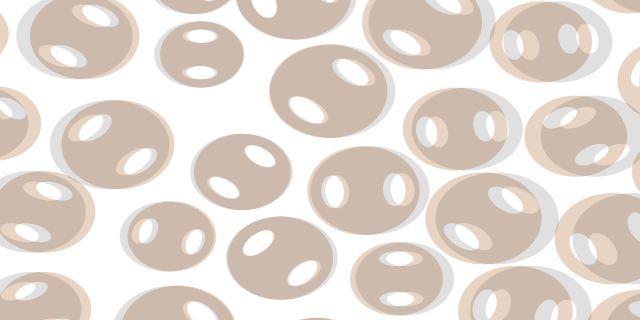
This pattern is drawn by a WebGL 1 fragment shader. Its source:

```glsl
precision highp float;
// Two-holed oval buttons, printed in beige and in a slightly wider grey that multiply.

uniform vec2 u_resolution;

float hash(vec2 cell, float salt) {
  return fract(sin(dot(cell, vec2(127.1, 311.7)) + salt * 74.7) * 43758.5453);
}

vec2 polar(float angle) {
  return vec2(cos(angle), sin(angle));
}

// Coverage of one button with two holes; v is relative to its centre.
float button(vec2 v, float radius, float angle, float pixel) {
  v /= radius;
  pixel /= radius;
  vec2 axis = polar(angle);
  vec2 local = vec2(dot(v, axis), dot(v, vec2(-axis.y, axis.x)));
  local.x = abs(local.x) - 0.55;
  float hole = (length(local / vec2(0.2, 0.37)) - 1.0) * 0.25;
  float shape = max(length(v) - 1.0, -hole);
  return clamp(0.5 - shape / pixel, 0.0, 1.0);
}

// Coverage of all buttons, scattered about a tilted triangular lattice.
float buttonLayer(vec2 p) {
  float spacing = 0.396;
  float squash = 0.79;
  float pixel = 1.15 / (spacing * u_resolution.y);
  p = (p - vec2(1.138, 0.406)) / (spacing * vec2(1.0, squash));

  mat2 toPlane = mat2(0.966, -0.259, 0.259, -0.966);
  mat2 toLattice = mat2(1.1154, -0.299, 0.299, -1.1154);
  vec2 base = floor(toLattice * p + 0.5);

  float cover = 0.0;
  for (int j = -1; j <= 1; j++) {
    for (int i = -1; i <= 1; i++) {
      vec2 cell = base + vec2(float(i), float(j));
      float radius = mix(0.33, 0.48, hash(cell, 1.0));
      float drift = 1.25 * (0.5 - radius) * sqrt(hash(cell, 2.0));
      vec2 centre = toPlane * cell + drift * polar(6.2832 * hash(cell, 3.0));
      float angle = 3.1416 * hash(cell, 4.0);
      cover = max(cover, button(p - centre, radius, angle, pixel));
    }
  }
  return cover;
}

void main() {
  vec2 p = gl_FragCoord.xy / u_resolution.y;

  // The grey print is stretched sideways about a vertical line.
  float pivot = 0.4 * u_resolution.x / u_resolution.y;
  vec2 stretched = vec2(pivot + (p.x - pivot) / 1.06, p.y);

  vec3 beige = mix(vec3(1.0), vec3(0.91, 0.83, 0.765), buttonLayer(p));
  vec3 grey = mix(vec3(1.0), vec3(0.88), buttonLayer(stretched));
  gl_FragColor = vec4(beige * grey, 1.0);
}
```
